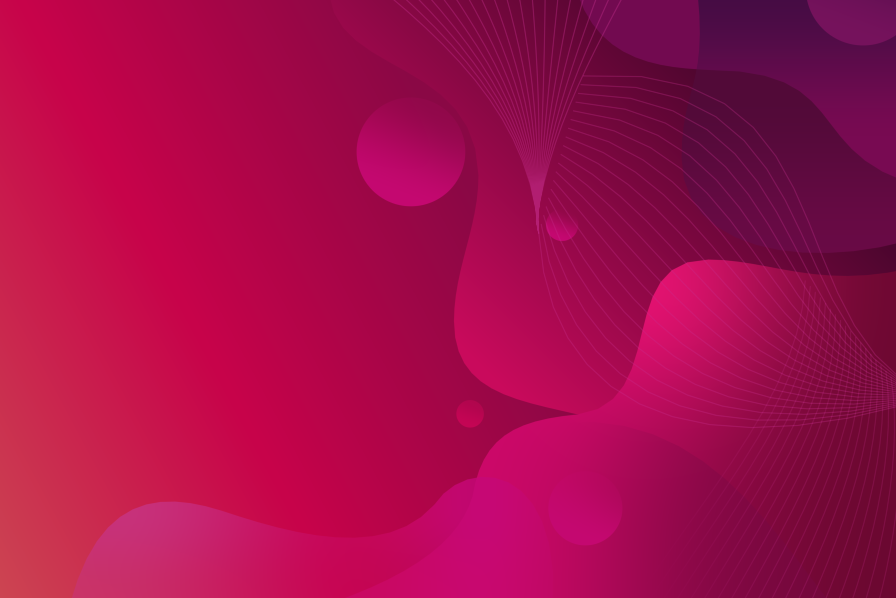
A WebGL 1 fragment shader for this background:

```glsl
precision highp float;
uniform vec2 u_resolution;

struct Path { vec2 pen; float gap; float side; };

Path moveTo(vec2 start) { return Path(start, 100.0, -1.0); }

// Tracks squared distance to the outline and even-odd inside state
void lineTo(inout Path s, vec2 p, vec2 b) {
  vec2 e = b - s.pen, w = p - s.pen;
  vec2 q = w - e * clamp(dot(w, e) / dot(e, e), 0.0, 1.0);
  s.gap = min(s.gap, dot(q, q));
  if ((s.pen.y > p.y) != (b.y > p.y) && w.x < e.x * w.y / e.y) s.side = -s.side;
  s.pen = b;
}

void curveTo(inout Path s, vec2 p, vec2 b, vec2 c, vec2 d) {
  vec2 a = s.pen;
  for (int i = 1; i <= 12; i++) {
    float t = float(i) / 12.0, k = 1.0 - t;
    lineTo(s, p, k * k * k * a + 3.0 * k * t * (k * b + t * c) + t * t * t * d);
  }
}

float fill(Path s, float px) {
  return smoothstep(-0.7 * px, 0.7 * px, s.side * sqrt(s.gap));
}

// Fine lines blended between two cubic curves
float hairs(vec2 p, vec2 a0, vec2 b0, vec2 c0, vec2 d0,
            vec2 a1, vec2 b1, vec2 c1, vec2 d1, float px) {
  float ink = 0.0;
  for (int i = 0; i < 19; i++) {
    float t = float(i) / 18.0;
    Path s = moveTo(mix(a0, a1, t));
    curveTo(s, p, mix(b0, b1, t), mix(c0, c1, t), mix(d0, d1, t));
    ink += 1.0 - smoothstep(0.001 - 0.6 * px, 0.001 + 0.6 * px, sqrt(s.gap));
  }
  return min(ink, 1.6);
}

// Disc tinted at its lower left, fading toward its upper right
vec3 disc(vec3 base, vec2 p, vec2 centre, float r, vec3 tint, float faded, float px) {
  vec2 q = p - centre;
  float cover = 1.0 - smoothstep(-0.7 * px, 0.7 * px, length(q) - r);
  float fade = smoothstep(-0.9, 1.0, dot(q / r, vec2(0.35, 0.94)));
  return mix(base, tint, cover * mix(1.0, faded, fade));
}

vec3 backdrop(vec2 p) {
  float t = dot(p - vec2(0.0, 1.0), vec2(0.88, 0.47));
  vec3 coral = vec3(0.80, 0.27, 0.32), crimson = vec3(0.78, 0.01, 0.29);
  vec3 wine = vec3(0.54, 0.03, 0.27);
  vec3 warm = mix(coral, crimson, clamp((t + 0.47) / 0.5, 0.0, 1.0));
  return mix(warm, wine, clamp((t - 0.035) / 0.51, 0.0, 1.0));
}

void main() {
  float px = 1.0 / u_resolution.y;
  vec2 p = gl_FragCoord.xy * px;
  p.x *= 1.5 * u_resolution.y / u_resolution.x;
  vec3 col = backdrop(p);

  // Large wave filling the right side
  Path wave = moveTo(vec2(0.551, 1.01));
  curveTo(wave, p, vec2(0.566, 0.873), vec2(0.797, 0.902), vec2(0.801, 0.707));
  curveTo(wave, p, vec2(0.801, 0.619), vec2(0.76, 0.551), vec2(0.76, 0.463));
  curveTo(wave, p, vec2(0.76, 0.346), vec2(0.859, 0.332), vec2(0.967, 0.307));
  lineTo(wave, p, vec2(1.6, 0.307));
  lineTo(wave, p, vec2(1.6, 1.01));
  lineTo(wave, p, vec2(0.551, 1.01));
  float depth = clamp((p.x + p.y - 1.19) / 0.94, 0.0, 1.0);
  col = mix(col, mix(vec3(0.79, 0.04, 0.36), vec3(0.27, 0.02, 0.17), depth), fill(wave, px));

  // Plum lobe and the purple drape crossing it
  Path lobe = moveTo(vec2(1.168, 1.01));
  curveTo(lobe, p, vec2(1.184, 0.854), vec2(1.141, 0.854), vec2(1.141, 0.736));
  curveTo(lobe, p, vec2(1.141, 0.58), vec2(1.348, 0.551), vec2(1.514, 0.596));
  lineTo(lobe, p, vec2(1.6, 1.01));
  lineTo(lobe, p, vec2(1.168, 1.01));
  float inLobe = fill(lobe, px);
  vec3 plum = mix(vec3(0.41, 0.04, 0.27), vec3(0.32, 0.04, 0.22), smoothstep(0.58, 0.85, p.y));
  col = mix(col, plum, inLobe);
  Path drape = moveTo(vec2(0.967, 1.01));
  curveTo(drape, p, vec2(1.006, 0.893), vec2(1.113, 0.887), vec2(1.186, 0.883));
  curveTo(drape, p, vec2(1.42, 0.883), vec2(1.348, 0.756), vec2(1.514, 0.697));
  lineTo(drape, p, vec2(1.6, 1.01));
  lineTo(drape, p, vec2(0.967, 1.01));
  float shade = mix(0.1, 0.9 * smoothstep(0.76, 1.02, p.y), inLobe);
  col = mix(col, mix(vec3(0.47, 0.04, 0.32), vec3(0.25, 0.05, 0.26), shade), fill(drape, px));

  // Glowing swell at the lower right, with a soft inner fold
  Path swell = moveTo(vec2(0.55, -0.01));
  curveTo(swell, p, vec2(0.703, 0.043), vec2(0.771, 0.102), vec2(0.791, 0.17));
  curveTo(swell, p, vec2(0.807, 0.268), vec2(0.859, 0.297), vec2(0.967, 0.307));
  curveTo(swell, p, vec2(1.123, 0.326), vec2(1.025, 0.566), vec2(1.186, 0.566));
  curveTo(swell, p, vec2(1.289, 0.566), vec2(1.367, 0.516), vec2(1.523, 0.551));
  lineTo(swell, p, vec2(1.6, -0.01));
  lineTo(swell, p, vec2(0.55, -0.01));
  vec3 rose = mix(vec3(0.80, 0.03, 0.41), vec3(0.42, 0.03, 0.19), smoothstep(0.75, 1.5, p.x));
  vec2 glow = (p - vec2(1.13, 0.53)) / 0.22;
  rose += vec3(0.26, 0.04, 0.13) * exp(-dot(glow, glow));
  Path fold = moveTo(vec2(0.938, 0.293));
  curveTo(fold, p, vec2(1.172, 0.316), vec2(1.289, 0.121), vec2(1.391, -0.01));
  lineTo(fold, p, vec2(0.8, -0.01));
  lineTo(fold, p, vec2(0.938, 0.293));
  rose = mix(rose, vec3(0.46, 0.03, 0.27), 0.4 * fill(fold, px) * smoothstep(0.92, 1.3, p.x));
  col = mix(col, rose, fill(swell, px));

  // Translucent hills along the bottom
  Path hill = moveTo(vec2(0.117, -0.01));
  curveTo(hill, p, vec2(0.166, 0.17), vec2(0.264, 0.18), vec2(0.371, 0.146));
  curveTo(hill, p, vec2(0.488, 0.107), vec2(0.645, 0.063), vec2(0.727, 0.156));
  curveTo(hill, p, vec2(0.781, 0.238), vec2(0.938, 0.229), vec2(0.926, -0.01));
  lineTo(hill, p, vec2(0.117, -0.01));
  vec3 orchid = mix(vec3(0.78, 0.20, 0.50), vec3(0.78, 0.03, 0.36), smoothstep(0.2, 0.6, p.x));
  orchid = mix(orchid, vec3(0.77, 0.03, 0.48), smoothstep(0.6, 0.85, p.x));
  float veil = mix(0.5, 0.9, smoothstep(0.0, 0.15, p.y)) * (1.0 - 0.75 * smoothstep(0.75, 0.95, p.x));
  col = mix(col, orchid, veil * fill(hill, px));

  // Floating discs
  vec3 magenta = vec3(0.77, 0.03, 0.44);
  col = disc(col, p, vec2(0.688, 0.746), 0.091, magenta, 0.12, px);
  col = disc(col, p, vec2(0.941, 0.624), 0.027, magenta, 0.0, px);
  col = disc(col, p, vec2(0.787, 0.308), 0.023, vec3(0.77, 0.02, 0.33), 0.5, px);
  col = disc(col, p, vec2(0.98, 0.15), 0.062, magenta, 0.15, px);
  col = disc(col, p, vec2(1.445, 1.02), 0.096, vec3(0.46, 0.07, 0.36), 0.3, px);

  // Woven line ribbons
  if (p.x > 0.6) {
    float ink = 0.36 * hairs(p, vec2(0.648, 1.01), vec2(0.78, 0.9), vec2(0.888, 0.785), vec2(0.902, 0.61),
      vec2(1.045, 1.01), vec2(0.977, 0.883), vec2(0.918, 0.766), vec2(0.898, 0.63), px);
    ink += 0.3 * hairs(p, vec2(0.902, 0.61), vec2(0.918, 0.336), vec2(1.133, 0.219), vec2(1.51, 0.322),
      vec2(0.977, 0.873), vec2(1.406, 0.902), vec2(1.309, 0.512), vec2(1.51, 0.365), px);
    ink += 0.2 * smoothstep(1.05, 1.35, p.x) * hairs(p, vec2(1.348, 0.53), vec2(1.34, 0.35),
      vec2(1.2, 0.2), vec2(1.06, -0.01), vec2(1.5, 0.36), vec2(1.52, 0.25),
      vec2(1.5, 0.1), vec2(1.47, -0.01), px);
    col = mix(col, vec3(0.78, 0.18, 0.56), min(ink, 0.7));
  }
  gl_FragColor = vec4(col, 1.0);
}
```
